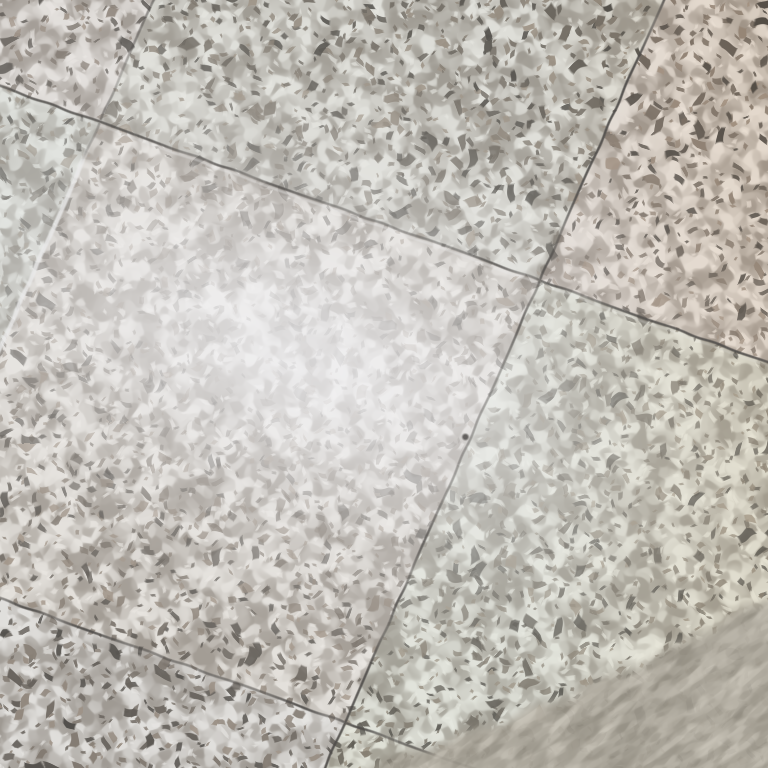
Write a Shadertoy shader that draws this texture.

```glsl
// Terrazzo floor: large skewed slabs with thin worn joints and scattered stone chips.
// Soft cellular noise mottles the binder, jittered polygons make the chips, and a
// glossy light patch washes out the middle; one corner is covered by a streaky smear.

const vec2 CORNER = vec2(0.703, 0.635);        // a slab corner on the canvas
const vec2 EDGE_ROW = vec2(0.573, -0.206);     // slab edge along a row
const vec2 EDGE_COLUMN = vec2(0.254, 0.5755);  // slab edge along a column
const float JOINT_HALF_WIDTH = 0.0016;
const float MOTTLE_FINE = 82.0;                // cells across the canvas
const float MOTTLE_COARSE = 34.0;
const float CHIPS_LARGE = 40.0;
const float CHIPS_SMALL = 64.0;
const vec2 GLARE_CENTER = vec2(0.39, 0.535);
const vec2 GLARE_RADII = vec2(0.31, 0.17);
const vec2 NICK = vec2(0.606, 0.431);          // small damage on a joint

const vec3 BINDER_DARK = vec3(0.62, 0.60, 0.565);
const vec3 BINDER_LIGHT = vec3(0.88, 0.875, 0.85);
const vec3 CHIP_DARK = vec3(0.31, 0.30, 0.28);
const vec3 CHIP_TAN = vec3(0.63, 0.585, 0.53);
const vec3 CHIP_PALE = vec3(0.91, 0.905, 0.88);
const vec3 JOINT_COLOR = vec3(0.31, 0.30, 0.29);
const vec3 GLARE_COLOR = vec3(0.955, 0.957, 0.97);
const vec3 SMEAR_DARK = vec3(0.55, 0.53, 0.485);
const vec3 SMEAR_LIGHT = vec3(0.79, 0.77, 0.725);

vec3 hash3(vec2 p) {
    vec3 h = fract(p.xyx * vec3(0.1031, 0.1030, 0.0973));
    h += dot(h, h.yxz + 33.33);
    return fract((h.xxy + h.yzz) * h.zyx);
}

vec2 turn(vec2 p, float a) {
    return vec2(cos(a) * p.x - sin(a) * p.y, sin(a) * p.x + cos(a) * p.y);
}

// Cellular noise whose cell tones blend softly at their borders.
float softCells(vec2 p) {
    float sum = 0.0, total = 0.0;
    for (int j = -1; j <= 1; j++)
    for (int i = -1; i <= 1; i++) {
        vec2 id = floor(p) + vec2(i, j);
        vec3 h = hash3(id + 71.0);
        float weight = exp(-9.0 * length(p - id - h.xy));
        sum += weight * h.z;
        total += weight;
    }
    return sum / total;
}

// Angular chips, one at most per cell: x = coverage, y = random tone.
vec2 chips(vec2 p, float density, float seed, float blur) {
    vec2 result = vec2(0.0);
    for (int j = -1; j <= 1; j++)
    for (int i = -1; i <= 1; i++) {
        vec2 id = floor(p) + vec2(i, j);
        vec3 place = hash3(id + seed);
        vec3 form = hash3(id + seed + 37.0);
        vec2 q = turn(p - id - place.xy, form.x * 6.2832);
        q.x *= mix(0.65, 0.95, form.y);
        q.y += 0.3 * q.x;
        float d = max(max(abs(q.x), abs(q.y) * 1.25), dot(q, vec2(0.8, 0.75)));
        d -= mix(0.12, 0.31, form.z * form.z);
        float cover = smoothstep(blur, -blur, d) * step(place.z, density);
        if (cover > result.x) result = vec2(cover, form.y);
    }
    return result;
}

void mainImage(out vec4 fragColor, in vec2 fragCoord) {
    vec2 uv = fragCoord / iResolution.xy;
    float px = 1.0 / iResolution.y;
    vec2 p = uv + 0.0022 * sin(uv.yx * vec2(147.0, 171.0) + 2.0 * sin(uv * 63.0));

    // Slab lattice and signed distances to the nearest joints
    vec2 lattice = inverse(mat2(EDGE_ROW, EDGE_COLUMN)) * (uv - CORNER);
    vec2 nearest = floor(lattice + 0.5);
    float area = EDGE_ROW.x * EDGE_COLUMN.y - EDGE_ROW.y * EDGE_COLUMN.x;
    vec2 gap = (lattice - nearest) * area / vec2(length(EDGE_COLUMN), length(EDGE_ROW));
    gap += 0.0007 * sin(lattice.yx * 41.0 + 2.0 * sin(lattice.yx * 17.0));
    vec2 slab = floor(lattice);

    // Glossy light: a bright core inside a wide haze
    vec2 g = turn(uv - GLARE_CENTER, 0.36) / GLARE_RADII;
    float core = exp(-dot(g, g));
    float haze = exp(-0.3 * dot(g, g));
    float contrast = 1.0 - 0.62 * haze;

    // Binder, then pale, small and large chips
    float mottle = 0.6 * softCells(p * MOTTLE_FINE) + 0.4 * softCells(p * MOTTLE_COARSE);
    vec3 color = mix(BINDER_DARK, BINDER_LIGHT, smoothstep(0.12, 0.85, mottle));
    vec2 pale = chips(p * CHIPS_SMALL, 0.4, 11.0, 0.10);
    color = mix(color, CHIP_PALE, 0.65 * pale.x);
    vec2 fine = chips(p * CHIPS_SMALL, 0.65, 83.0, max(0.07, CHIPS_SMALL * px * 0.7));
    color = mix(color, mix(CHIP_DARK, CHIP_TAN, fine.y), fine.x * contrast * 0.9);
    vec2 large = chips(p * CHIPS_LARGE, 0.6, 157.0, max(0.05, CHIPS_LARGE * px * 0.7));
    color = mix(color, mix(CHIP_DARK, CHIP_TAN, large.y), large.x * contrast);

    // Slab tint and light
    color *= 1.0 + 0.03 * (hash3(slab + 19.0) - 0.5);
    color *= mix(vec3(1.0), vec3(1.0, 0.975, 0.94), smoothstep(0.65, 1.0, uv.x));
    color = mix(color, GLARE_COLOR, 0.22 * haze + 0.5 * core);

    // Joints: dark cores of uneven strength, with glints on worn edges
    vec2 wear = 0.8 + 0.2 * sin(lattice.yx * 23.0 + 3.0 * sin(lattice.yx * 9.0));
    vec2 line = smoothstep(JOINT_HALF_WIDTH + px, JOINT_HALF_WIDTH - px, abs(gap)) * wear;
    float leftJoint = step(nearest.x, -0.5);
    float polished = leftJoint * smoothstep(-0.04, -0.1, lattice.y);
    line.x *= (1.0 - polished) * (1.0 - 0.4 * leftJoint);
    float glint = polished * smoothstep(0.0045, 0.001, abs(gap.x));
    glint = max(glint, 0.7 * haze * smoothstep(0.003, 0.0, abs(gap.y + 0.0045)));
    color = mix(color, vec3(0.92), 0.8 * glint);
    color = mix(color, JOINT_COLOR, max(line.x, line.y) * (0.95 - 0.3 * haze));
    color = mix(color, JOINT_COLOR, 0.85 * smoothstep(0.006, 0.002, length(uv - NICK)));

    // Streaky smear over the lower right corner
    float border = 0.219 - 0.433 * (1.0 - uv.x) - 0.012 * sin((1.0 - uv.x) * 7.0);
    float smear = smoothstep(0.012, -0.012, uv.y - border + 0.004 * sin(uv.x * 70.0));
    vec2 s = turn(uv, -0.65);
    float streak = 0.6 * softCells(s * vec2(28.0, 85.0)) + 0.4 * softCells(s * vec2(55.0, 150.0));
    color = mix(color, mix(SMEAR_DARK, SMEAR_LIGHT, streak), 0.93 * smear);

    fragColor = vec4(clamp(color, 0.0, 1.0), 1.0);
}
```
